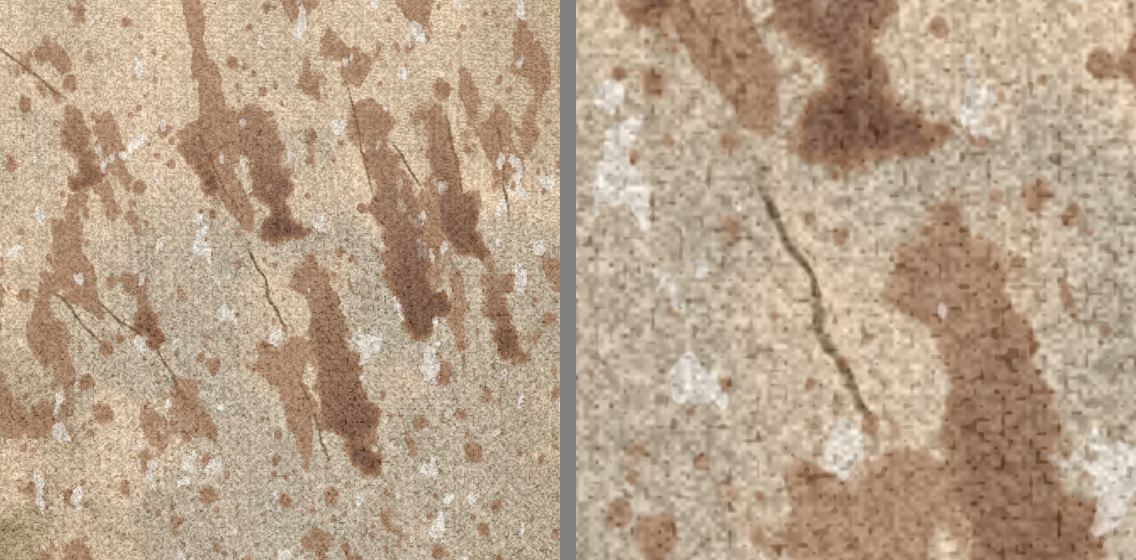
Left, the full canvas; right, a detail of the centre.
Write a WebGL 1 fragment shader that draws this texture.

```glsl
precision highp float;
// Weathered sandy canvas: warm and grey ground with fine grain, brown runs
// and splashes of stain, thin slanting creases and a few chalky flecks.
// Layers are built from value noise, segment distances and jittered cells.
uniform vec2 u_resolution;

const vec3 WARM = vec3(0.845, 0.760, 0.655);
const vec3 COOL = vec3(0.765, 0.712, 0.630);
const vec3 OLIVE = vec3(0.640, 0.550, 0.420);
const vec3 PEACH = vec3(0.900, 0.800, 0.690);
const vec3 RUST = vec3(0.590, 0.430, 0.320);
const vec3 UMBER = vec3(0.450, 0.325, 0.265);
const vec3 CREASE = vec3(0.380, 0.310, 0.220);
const vec3 CHALK = vec3(0.910, 0.895, 0.870);

float hash(vec2 p) {
  return fract(sin(dot(p, vec2(127.1, 311.7))) * 43758.5453);
}

vec2 hash2(vec2 p) {
  return vec2(hash(p), hash(p + 37.2));
}

float noise(vec2 p) {
  vec2 i = floor(p);
  vec2 f = fract(p);
  f = f * f * (3.0 - 2.0 * f);
  float low = mix(hash(i), hash(i + vec2(1.0, 0.0)), f.x);
  float high = mix(hash(i + vec2(0.0, 1.0)), hash(i + 1.0), f.x);
  return mix(low, high, f.y);
}

float fbm(vec2 p) {
  float sum = 0.0;
  float amp = 0.52;
  for (int i = 0; i < 5; i++) {
    sum += amp * noise(p);
    p = mat2(1.6, 1.2, -1.2, 1.6) * p + 5.3;
    amp *= 0.5;
  }
  return sum;
}

// x: distance to the segment, y: position along it from a to b
vec2 segment(vec2 p, vec2 a, vec2 b) {
  vec2 ab = b - a;
  float t = clamp(dot(p - a, ab) / dot(ab, ab), 0.0, 1.0);
  return vec2(length(p - a - ab * t), t);
}

// Long runs leaning to the right, darkest at the foot. x: cover, y: depth
vec2 runs(vec2 p, float rough) {
  vec2 result = vec2(0.0);
  for (int i = 0; i < 8; i++) {
    float k = float(i);
    float x = 0.16 + 0.105 * k;
    float bulk = exp(-pow((x - 0.65) / 0.16, 2.0));
    vec2 top = vec2(x - 0.02, 0.68 - 0.18 * cos((k - 1.0) * 2.094));
    vec2 foot = top + vec2(0.27, -1.0) * (0.09 + 0.26 * bulk);
    vec2 s = segment(p, top, foot);
    float d = s.x - 0.022 - 0.019 * bulk + rough * 0.085;
    float cover = smoothstep(0.007, -0.005, d) * mix(0.72, 1.0, s.y);
    float depth = smoothstep(0.0, -0.02, d) * mix(0.25, 0.9, s.y);
    result = max(result, vec2(cover, depth));
  }
  return result;
}

// Ragged round drops, one per jittered cell
float drops(vec2 p, float count, float size, float density, float rough) {
  vec2 q = p * count;
  vec2 cell = floor(q);
  float cover = 0.0;
  for (int y = -1; y <= 1; y++) {
    for (int x = -1; x <= 1; x++) {
      vec2 id = cell + vec2(float(x), float(y));
      vec2 r = hash2(id + count);
      float radius = size * mix(0.35, 1.0, r.x * r.y);
      float d = length((q - id - r) * vec2(1.0, 0.85)) - radius + rough * size;
      float present = step(hash(id + 91.7), density);
      cover = max(cover, present * smoothstep(0.07, -0.06, d));
    }
  }
  return cover;
}

// Fine slanting folds: x: dark line, y: pale lip beside it
vec2 creases(vec2 p, float wobble) {
  vec2 result = vec2(0.0);
  for (int i = 0; i < 11; i++) {
    vec2 r = hash2(vec2(float(i), 4.7));
    vec2 top = vec2(0.09 * float(i) - 0.02, 0.25 + 0.75 * r.x);
    vec2 foot = top + vec2(mix(0.15, 0.02, top.x), -mix(0.1, 0.28, r.y));
    vec2 q = p + vec2(wobble * 0.02, 0.0);
    vec2 s = segment(q, top, foot);
    vec2 lip = segment(q - vec2(0.008, 0.0), top, foot);
    float fade = smoothstep(0.0, 0.25, s.y) * smoothstep(1.0, 0.7, s.y);
    result.x = max(result.x, fade * smoothstep(0.0045, 0.0005, s.x));
    result.y = max(result.y, fade * smoothstep(0.012, 0.0, lip.x));
  }
  return result;
}

void main() {
  vec2 p = gl_FragCoord.xy / u_resolution;
  float broad = fbm(p * 4.0 + 2.0);
  float rough = fbm(p * 24.0) - 0.5;
  float fine = noise(p * 330.0) - 0.5;
  float coarse = noise(p * 170.0 + 9.0) - 0.5;

  // Ground: warm above, grey below, olive in the lower left and far right
  float grey = smoothstep(0.75, 0.25, p.y + (broad - 0.5) * 1.1);
  vec3 color = mix(WARM, COOL, grey);
  float corner = smoothstep(0.65, 0.0, length(p * vec2(1.5, 1.0)));
  float side = smoothstep(0.7, 1.0, p.x) * 0.35;
  color = mix(color, OLIVE, clamp(corner + side, 0.0, 1.0) * broad * 1.1);
  color = mix(color, PEACH, 0.7 * smoothstep(0.5, 0.72, fbm(p * 6.0 + 17.0)));
  color *= 0.97 + 0.12 * (fbm(vec2(p.x * 16.0 + p.y * 5.0, p.y * 5.0)) - 0.5);

  // Folds
  vec2 fold = creases(p, rough);
  color = mix(color, PEACH, fold.y * 0.4);
  color = mix(color, CREASE, fold.x * 0.65);

  // Stains: runs, loose splashes and drops
  vec2 run = runs(p, rough);
  float zone = exp(-pow((p.x - 0.72 + 0.2 * (p.y - 0.5)) / 0.22, 2.0));
  float patches = fbm(vec2(p.x * 15.0 + p.y * 4.0, p.y * 8.0) + 31.0);
  float splash = smoothstep(0.64, 0.69, patches + 0.08 * zone + rough * 0.15);
  float spots = drops(p, 15.0, 0.24, 0.45, rough * 2.0);
  float specks = drops(p + 0.37, 38.0, 0.25, 0.22, rough * 2.0);
  float stain = max(max(run.x, splash * 0.7), max(spots * 0.8, specks * 0.65));
  color = mix(color, mix(RUST, UMBER, run.y), stain * 0.92);

  // Chalk flecks, then grain over everything
  float chalk = smoothstep(0.71, 0.76, fbm(p * vec2(28.0, 18.0) + 53.0));
  color = mix(color, CHALK, chalk * 0.7 * (1.0 - run.y));
  color += (fine * 0.22 + coarse * 0.13) * mix(1.0, 0.65, stain);
  float pits = smoothstep(0.70, 0.92, noise(p * 240.0 + 71.0));
  color -= pits * mix(0.05, 0.15, grey) * vec3(0.9, 1.0, 1.05);
  gl_FragColor = vec4(clamp(color, 0.0, 1.0), 1.0);
}
```
